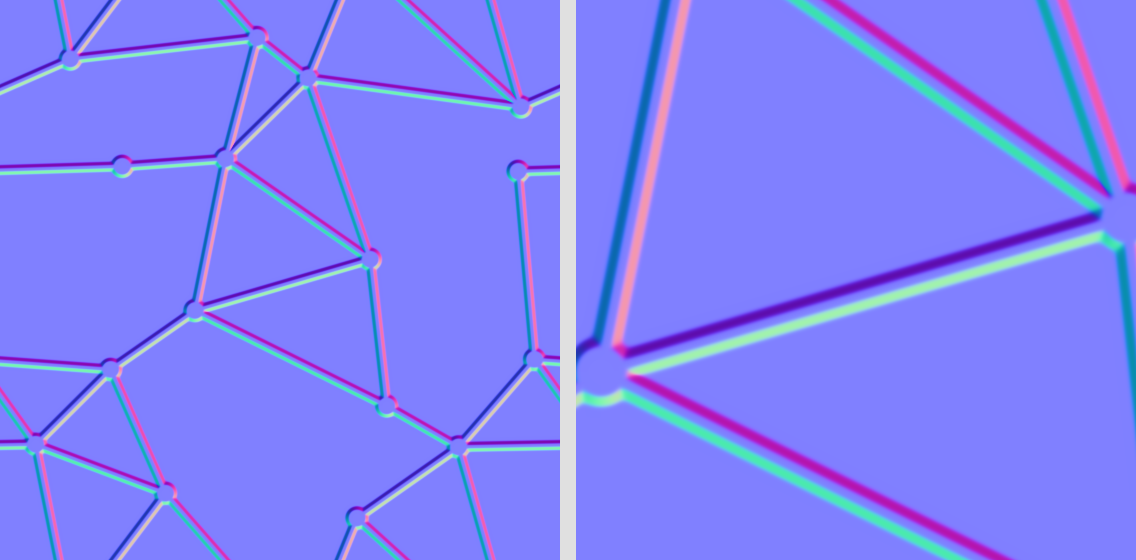
Left, the full canvas; right, a detail of the centre.
A Shadertoy shader for this texture map:

```glsl
#define CELLS 4.0         // nodes per canvas side
#define JITTER 0.80       // scatter of the nodes inside their cells
#define SEED 11.0
#define LINE_HALF 0.0059  // half width of a strut
#define NODE_RADIUS 0.0178
#define BEVEL 0.0025      // width of the sloped rim
#define SLOPE 2.6         // steepest rise of the rim
#define BLEND 0.0014      // rounding where shapes join
#define REACH 0.02        // shapes farther away are skipped
#define MAX_LENGTH 0.45   // longest strut
#define CLEARANCE 0.52    // free radius around a strut, per length
#define DROPPED 0.14      // share of struts left out

const int SIDE = 5;
const int COUNT = SIDE * SIDE;

vec2 hash22(vec2 p) {
    vec3 q = fract(vec3(p.xyx) * vec3(0.1031, 0.1030, 0.0973));
    q += dot(q, q.yzx + 33.33);
    return fract((q.xx + q.yz) * q.zy);
}

// Smooth union: xy sums weighted gradients, z sums weights
void addShape(inout vec3 field, vec2 offset, float radius) {
    float len = length(offset);
    float weight = exp(-(len - radius) / BLEND);
    field += weight * vec3(offset / max(len, 1e-5), 1.0);
}

void mainImage(out vec4 fragColor, in vec2 fragCoord) {
    vec2 uv = fragCoord / iResolution.y;
    vec2 home = floor(uv * CELLS);
    vec3 field = vec3(0.0, 0.0, 1e-9);

    // Scattered nodes in reach, relative to uv, wrapped so the map tiles
    vec2 node[COUNT];
    vec2 rnd[COUNT];
    int found = 0;
    for (int i = 0; i < COUNT; i++) {
        vec2 cell = home + vec2(i % SIDE, i / SIDE) - 2.0;
        vec2 h = hash22(mod(cell, CELLS) + SEED);
        vec2 rel = (cell + 0.5 + JITTER * (h - 0.5)) / CELLS - uv;
        float len = length(rel);
        if (len > 1.05 * MAX_LENGTH) continue;
        node[found] = rel;
        rnd[found] = h;
        found++;
        if (len < REACH + NODE_RADIUS) addShape(field, -rel, NODE_RADIUS);
    }

    // Struts: join two nodes when no third lies in the circle between them
    for (int a = 0; a < found; a++) {
        vec2 start = node[a];
        for (int b = a + 1; b < found; b++) {
            vec2 end = node[b];
            if (dot(start, end) > REACH * REACH) continue;
            vec2 along = end - start;
            float span = length(along);
            vec2 side = vec2(-along.y, along.x) / span;
            float across = -dot(start, side);
            if (abs(across) > REACH || span > MAX_LENGTH) continue;
            if (fract(dot(rnd[a] + rnd[b], vec2(7.3, 11.7))) < DROPPED) continue;

            vec2 middle = 0.5 * (start + end);
            bool joined = true;
            for (int c = 0; c < found && joined; c++) {
                joined = c == a || c == b || distance(node[c], middle) > CLEARANCE * span;
            }
            if (joined) addShape(field, side * across, LINE_HALF);
        }
    }

    // Raised rim turned into a normal, with the green axis pointing down
    float dist = -BLEND * log(field.z);
    vec2 outward = field.xy / field.z;
    float rim = dist / BEVEL;
    vec2 tilt = SLOPE * exp(-rim * rim) * outward * vec2(1.0, -1.0);
    vec3 normal = normalize(vec3(tilt, 1.0));
    fragColor = vec4(0.5 + 0.5 * normal, 1.0);
}
```
